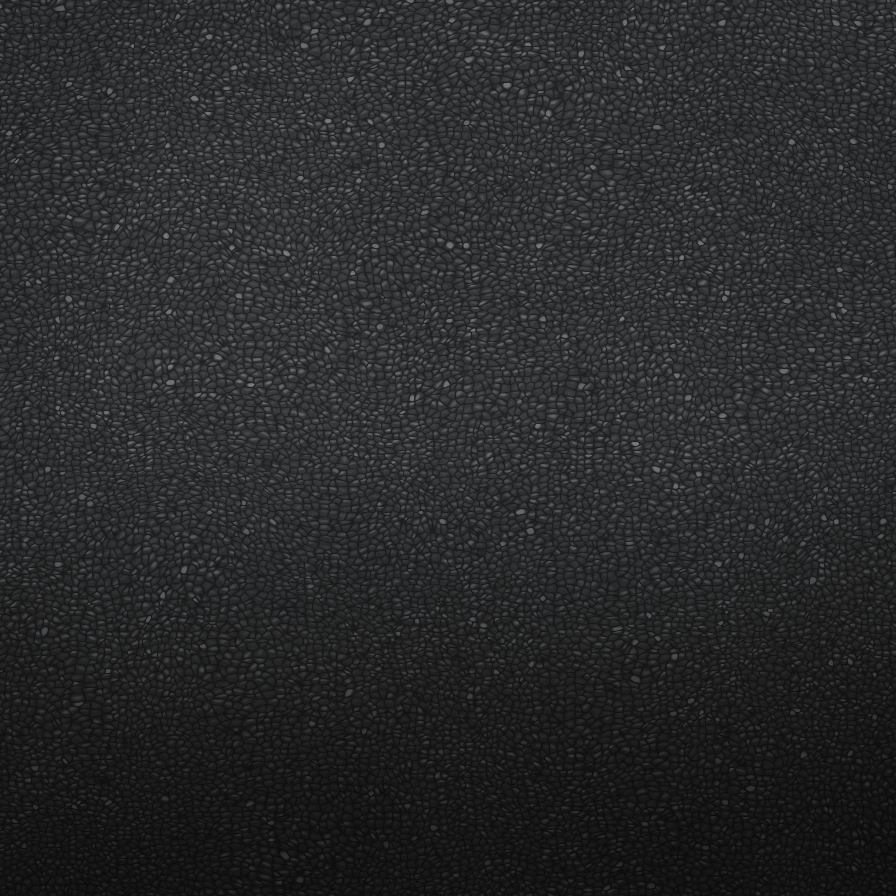
Give the GLSL for this texture, as a WebGL 1 fragment shader.

```glsl
precision highp float;
// Black grained leather: tiny glossy pebbles under a soft light from above.
uniform vec2 u_resolution;

#define GRAIN vec2(112.0, 142.0) // pebbles across and up
#define JITTER 0.85              // irregularity of pebble centres
#define WARP 0.028               // bending of the grain direction
#define DARK_LIGHT 0.112         // light at the lower edge
#define FULL_LIGHT 0.252         // light in the bright zone
#define BASE 0.83                // matte part of the surface
#define GLOSS 0.85               // strength of the glints
#define CREASE 0.30              // depth of the furrows

float hash(vec2 p) {
  vec3 q = fract(p.xyx * vec3(0.1031, 0.1030, 0.0973));
  q += dot(q, q.yzx + 33.33);
  return fract((q.x + q.y) * q.z);
}

vec2 hash2(vec2 p) {
  return vec2(hash(p + 17.3), hash(p + 71.9));
}

float noise(vec2 p) {
  vec2 i = floor(p), f = fract(p);
  f = f * f * (3.0 - 2.0 * f);
  return mix(mix(hash(i), hash(i + vec2(1.0, 0.0)), f.x),
             mix(hash(i + vec2(0.0, 1.0)), hash(i + 1.0), f.x), f.y);
}

float fbm(vec2 p) {
  float sum = 0.0, weight = 0.5;
  for (int i = 0; i < 4; i++) {
    sum += weight * noise(p);
    p = p * 2.03 + 11.7;
    weight *= 0.5;
  }
  return sum;
}

// Soft light: bright above the middle, fading to the bottom and the sides.
float lighting(vec2 uv) {
  float rise = uv.y - 0.12 * (uv.x - 0.45) * (1.0 - uv.y);
  float light = mix(DARK_LIGHT, FULL_LIGHT, smoothstep(-0.02, 0.62, rise));
  vec2 away = (uv - vec2(0.54, 0.66)) * vec2(1.0, 0.75);
  light *= 1.05 - 0.55 * dot(away, away);
  return light * (0.88 + 0.26 * fbm(uv * 4.0 + 5.0));
}

// Returns glint (x) and furrow (y) of the pebble under p.
vec2 pebbles(vec2 p) {
  vec2 cell = floor(p), nearestCell = cell, toPixel = vec2(0.0);
  float first = 9.0, second = 9.0;
  for (int y = -1; y <= 1; y++) {
    for (int x = -1; x <= 1; x++) {
      vec2 id = cell + vec2(float(x), float(y));
      vec2 d = p - id - 0.5 - JITTER * (hash2(id) - 0.5);
      float dist = length(d);
      if (dist < first) {
        second = first;
        first = dist;
        nearestCell = id;
        toPixel = d;
      } else {
        second = min(second, dist);
      }
    }
  }
  float border = second - first;

  // Each glint is a tilted oval on the upper side of its pebble.
  float seed = hash(nearestCell + 4.7);
  float tilt = (hash(nearestCell + 39.1) - 0.4) * 1.5;
  vec2 g = toPixel - vec2(0.0, 0.13);
  g = vec2(cos(tilt) * g.x + sin(tilt) * g.y, cos(tilt) * g.y - sin(tilt) * g.x);
  float oval = 1.0 - smoothstep(0.10, 0.55, length(g * vec2(0.9, 1.6)));
  float strength = 0.18 + 0.82 * seed * seed;

  // A few pebbles are worn flat and shine as round dots.
  float worn = step(0.985, seed);
  float dotShape = 1.0 - smoothstep(0.25, 0.55, first);
  float glint = mix(oval * strength, dotShape * 1.1, worn);
  return vec2(glint * smoothstep(0.02, 0.28, border),
              1.0 - smoothstep(0.0, 0.32, border));
}

void main() {
  vec2 uv = gl_FragCoord.xy / u_resolution;

  // Bend the grain into slow waves, then roughen the pebble outlines.
  vec2 bent = uv + WARP * (vec2(fbm(uv * 5.0), fbm(uv * 5.0 + 31.0)) - 0.5) * 2.0;
  vec2 p = bent * GRAIN;
  p += 0.35 * (vec2(noise(p * 1.1), noise(p * 1.1 + 57.0)) - 0.5);
  vec2 grain = pebbles(p);

  float patches = 0.65 + 0.7 * fbm(uv * 14.0 + 3.0);
  float fine = noise(uv * 260.0) - 0.5;
  float relief = BASE + GLOSS * patches * grain.x - CREASE * grain.y + 0.12 * fine;
  float tone = lighting(uv) * relief;

  // Neutral in the dark, slightly cool in the light.
  vec3 tint = mix(vec3(1.0), vec3(0.965, 1.0, 1.035), smoothstep(0.09, 0.2, tone));
  gl_FragColor = vec4(tone * tint, 1.0);
}
```
